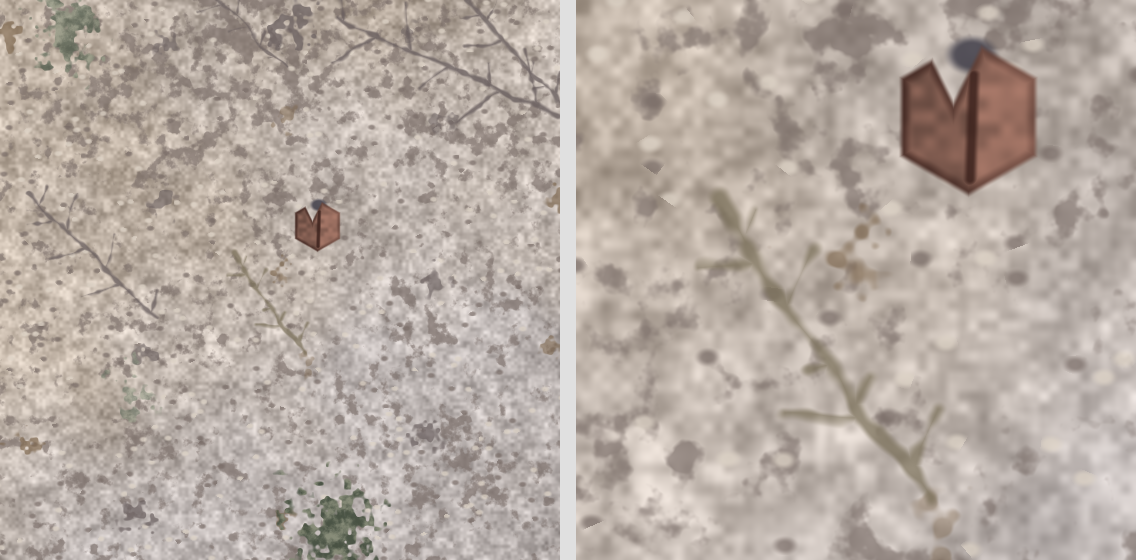
Left: the whole. Right: its middle third, enlarged.
Write a WebGL 2 fragment shader that draws this texture.

```glsl
#version 300 es
precision highp float;
// Dry sandy ground seen from above: layered value noise gives soil and grain,
// cellular noise gives chips, and ragged clumps, branching sprigs and one
// folded leaf lie on top.

uniform vec2 u_resolution;
out vec4 fragColor;

const float SOIL_TONE = 0.705;
const float PATCH_CONTRAST = 0.17;
const float GRAIN_CONTRAST = 0.145;
const float CHIP_SCALE = 62.0;
const int TUFTS = 16;
const int SHOOTS = 7;
const vec3 SOIL_TINT = vec3(0.036, -0.004, -0.034);
const vec3 WARM_SHIFT = vec3(0.014, 0.0, -0.026);
const vec3 CHIP_PALE = vec3(0.87, 0.83, 0.78);
const vec3 CRUMB_DARK = vec3(0.47, 0.42, 0.40);
const vec3 STRAW = vec3(0.48, 0.39, 0.29);
const vec3 TWIG_GREY = vec3(0.41, 0.37, 0.37);
const vec3 OLIVE = vec3(0.47, 0.43, 0.34);
const vec3 GREEN_DARK = vec3(0.27, 0.31, 0.25);
const vec3 GREEN_PALE = vec3(0.52, 0.54, 0.46);
const vec3 LEAF_BROWN = vec3(0.53, 0.38, 0.33);
const vec3 LEAF_SEAM = vec3(0.23, 0.13, 0.11);
const vec3 SHADOW = vec3(0.28, 0.27, 0.31);
const vec2 LEAF_POS = vec2(0.567, 0.597);

float hash(vec2 p) {
  vec3 q = fract(p.xyx * 0.1031);
  q += dot(q, q.yzx + 33.33);
  return fract((q.x + q.y) * q.z);
}

float noise(vec2 p) {
  vec2 i = floor(p), f = fract(p);
  f = f * f * (3.0 - 2.0 * f);
  return mix(mix(hash(i), hash(i + vec2(1, 0)), f.x),
             mix(hash(i + vec2(0, 1)), hash(i + vec2(1, 1)), f.x), f.y);
}

float layered(vec2 p) {
  float sum = 0.0, amp = 0.5;
  for (int i = 0; i < 4; i++) {
    sum += amp * noise(p);
    p = mat2(1.6, 1.2, -1.2, 1.6) * p + 7.3;
    amp *= 0.5;
  }
  return sum / 0.9375;
}

// Distance to the nearest scattered point, and the random id of its cell.
vec2 cellular(vec2 p) {
  vec2 best = vec2(9.0, 0.0), home = floor(p);
  for (int y = -1; y <= 1; y++)
    for (int x = -1; x <= 1; x++) {
      vec2 cell = home + vec2(x, y);
      vec2 point = cell + vec2(hash(cell + 3.1), hash(cell + 51.7));
      float d = length((p - point) * vec2(0.85, 1.2));
      if (d < best.x) best = vec2(d, hash(cell + 97.0));
    }
  return best;
}

float segment(vec2 p, vec2 a, vec2 b) {
  vec2 ap = p - a, ab = b - a;
  return length(ap - ab * clamp(dot(ap, ab) / dot(ab, ab), 0.0, 1.0));
}

// Ragged patch; fill sets how solid its middle is.
float clump(vec2 p, vec2 center, vec2 radius, float fill) {
  float d = length((p - center) / radius);
  float ragged = 0.6 * noise(p * 58.0) + 0.4 * noise(p * 125.0) - 0.5;
  return smoothstep(0.0, 0.4, fill - d + 2.6 * ragged);
}

// Crooked stem with alternating side shoots.
float sprig(vec2 p, vec2 a, vec2 b, float width) {
  p += 0.012 * (vec2(noise(p * 24.0), noise(p * 24.0 + 40.0)) - 0.5);
  vec2 axis = b - a;
  float d = segment(p, a, b);
  for (int i = 0; i < SHOOTS; i++) {
    float k = float(i), h = hash(a * 90.0 + k * 5.7);
    vec2 root = a + axis * (k + h) / float(SHOOTS);
    float side = mod(k, 2.0) * 2.0 - 1.0;
    vec2 dir = axis * 0.6 + side * vec2(-axis.y, axis.x);
    d = min(d, segment(p, root, root + dir * (0.05 + 0.17 * h)) + 0.35 * width);
  }
  return 1.0 - smoothstep(0.3, 1.5, d / width + 1.2 * noise(p * 85.0) - 0.4);
}

vec3 ground(vec2 p) {
  float grain = noise(p * 42.0) + noise(p * 83.0 + 9.0) + noise(p * 165.0 + 21.0) - 1.5;
  float tone = SOIL_TONE + PATCH_CONTRAST * (layered(p * 5.0) - 0.5) + GRAIN_CONTRAST * grain;
  float warm = 1.3 * (p.y - p.x) + 2.5 * (layered(p * 3.0 + 17.0) - 0.5);
  vec3 col = tone + SOIL_TINT + WARM_SHIFT * clamp(warm, -0.8, 1.0);
  // Dark crumbs gather in patches, and litter thickens to the upper right.
  float litter = smoothstep(0.7, 1.5, p.x * 0.6 + p.y);
  float crumbs = layered(p * 48.0 + 5.0) + 0.35 * (layered(p * 7.0 + 31.0) - 0.5);
  col = mix(col, CRUMB_DARK, 0.65 * smoothstep(0.6, 0.78, crumbs + 0.09 * litter));
  vec2 chip = cellular(p * CHIP_SCALE);
  float disc = 1.0 - smoothstep(0.15, 0.48, chip.x);
  col = mix(col, CHIP_PALE, 0.75 * disc * step(0.94, chip.y));
  return mix(col, CRUMB_DARK, 0.7 * disc * step(chip.y, 0.05));
}

vec3 foldedLeaf(vec3 col, vec2 q) {
  float hull = max(abs(q.x), max(abs(dot(q, vec2(0.5, 0.866))), abs(dot(q, vec2(0.5, -0.866))))) - 0.04;
  float notch = 0.5 * (q.y - 0.008) - abs(q.x + 0.009);
  float body = 1.0 - smoothstep(-0.002, 0.002, max(hull, notch));
  float shade = 1.0 - smoothstep(0.6, 1.2, length((q - vec2(0.002, 0.037)) / vec2(0.015, 0.011)));
  float seam = 1.0 - smoothstep(0.001, 0.005, segment(q, vec2(0.003, 0.025), vec2(0.001, -0.037)));
  float rim = smoothstep(-0.007, -0.001, max(hull, notch)) * (0.75 - 8.0 * q.x);
  vec3 skin = LEAF_BROWN * (0.9 + 0.2 * smoothstep(-0.004, 0.008, q.x) + 0.3 * (noise(q * 130.0) - 0.5));
  skin = mix(skin, LEAF_SEAM, clamp(max(seam * 0.85, rim * 0.7), 0.0, 1.0));
  return mix(mix(col, SHADOW, 0.9 * shade), skin, body);
}

void main() {
  vec2 p = gl_FragCoord.xy / u_resolution;
  vec3 col = ground(p);

  // Dry tufts spread evenly, alternating straw and grey.
  for (int i = 0; i < TUFTS; i++) {
    float k = float(i), h = hash(vec2(k, 4.0));
    vec2 center = fract(vec2(0.98, 0.37) + k * vec2(0.7549, 0.5698));
    float tuft = clump(p, center, vec2(0.022 + 0.025 * h, 0.03), 0.5);
    col = mix(col, mix(STRAW, TWIG_GREY, mod(k, 2.0)), tuft * (0.4 + 0.35 * h));
  }

  // Fallen twigs and small sprigs.
  col = mix(col, TWIG_GREY, 0.75 * sprig(p, vec2(0.28, 0.43), vec2(0.05, 0.66), 0.0045));
  col = mix(col, TWIG_GREY, 0.8 * sprig(p, vec2(1.0, 0.79), vec2(0.6, 0.97), 0.005));
  col = mix(col, TWIG_GREY, 0.75 * sprig(p, vec2(1.0, 0.81), vec2(0.82, 1.02), 0.0045));
  col = mix(col, TWIG_GREY, 0.7 * sprig(p, vec2(0.51, 0.88), vec2(0.38, 1.01), 0.004));
  col = mix(col, OLIVE, 0.7 * sprig(p, vec2(0.54, 0.37), vec2(0.42, 0.55), 0.005));

  // Living plants, and the hazy grey one.
  vec3 foliage = mix(GREEN_DARK, GREEN_PALE, smoothstep(0.25, 0.75, layered(p * 75.0)));
  col = mix(col, foliage, 0.95 * clump(p, vec2(0.595, 0.055), vec2(0.065, 0.075), 1.0));
  col = mix(col, foliage + 0.06, 0.8 * clump(p, vec2(0.125, 0.95), vec2(0.05, 0.075), 0.9));
  col = mix(col, foliage + 0.12, 0.65 * clump(p, vec2(0.23, 0.3), vec2(0.045, 0.06), 0.6));
  col = mix(col, TWIG_GREY, 0.75 * clump(p, vec2(0.53, 0.95), vec2(0.055, 0.06), 0.6));

  fragColor = vec4(foldedLeaf(col, p - LEAF_POS), 1.0);
}
```
